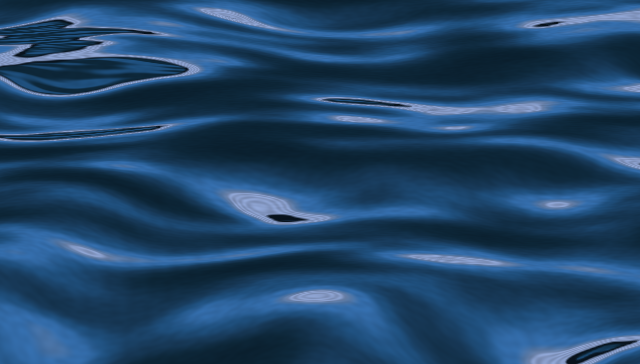
A Shadertoy shader for this texture:

```glsl
const vec3 ABYSS = vec3(0.040, 0.125, 0.185);
const vec3 DEEP  = vec3(0.050, 0.150, 0.220);
const vec3 NAVY  = vec3(0.090, 0.220, 0.340);
const vec3 BLUE  = vec3(0.120, 0.310, 0.490);
const vec3 AZURE = vec3(0.200, 0.420, 0.660);
const vec3 HAZE  = vec3(0.360, 0.470, 0.630);
const vec3 PALE  = vec3(0.520, 0.600, 0.770);
const vec3 INK   = vec3(0.030, 0.070, 0.110);

vec2 gradientAt(vec2 cell) {
    float angle = 6.2832 * fract(sin(dot(cell, vec2(127.1, 311.7))) * 43758.55);
    return vec2(cos(angle), sin(angle));
}

// Gradient noise scaled to roughly unit standard deviation
float noise(vec2 p) {
    vec2 i = floor(p), f = fract(p);
    vec2 w = f * f * f * (f * (f * 6.0 - 15.0) + 10.0);
    vec2 e = vec2(0.0, 1.0);
    float low  = mix(dot(gradientAt(i), f),
                     dot(gradientAt(i + e.yx), f - e.yx), w.x);
    float high = mix(dot(gradientAt(i + e.xy), f - e.xy),
                     dot(gradientAt(i + e.yy), f - e.yy), w.x);
    return 4.6 * mix(low, high, w.y);
}

// Noise whose crests lean downward, steep on the near side
float leaningWave(vec2 p, float lean) {
    return noise(p + vec2(0.0, lean * noise(p)));
}

// Rows crowd together toward the horizon
vec2 waterPlane(vec2 uv) {
    float row = 5.2 * exp(uv.y);
    float sway = 0.28 * noise(vec2(uv.x * 1.3, row * 0.45) + 7.3);
    return vec2(uv.x * (1.0 + 0.25 * uv.y), row + sway + 0.15 * uv.x);
}

float waterLight(vec2 p, float height) {
    float swell  = leaningWave(p * vec2(0.6, 0.95) + vec2(3.4, 1.7), 0.12);
    float chop   = leaningWave(p * vec2(1.6, 1.25) + vec2(11.2, 5.6), 0.10);
    float ripple = noise(p * vec2(3.0, 2.6) + vec2(23.1, 9.4));
    float base = 0.62 * swell + 0.68 * chop + 0.25 * (height - 0.5);
    float calm = mix(0.2, 0.42, smoothstep(-0.6, 0.8, base));
    return base + calm * ripple;
}

vec3 waterColor(float light) {
    vec3 c = mix(ABYSS, DEEP, smoothstep(-1.7, -0.8, light));
    c = mix(c, NAVY,  smoothstep(-1.0, 0.0, light));
    c = mix(c, BLUE,  smoothstep(-0.2, 0.5, light));
    c = mix(c, AZURE, smoothstep(0.4, 1.05, light));
    c = mix(c, HAZE,  smoothstep(1.15, 1.5, light));
    return mix(c, PALE, smoothstep(1.42, 1.6, light));
}

float above(float value, float level) {
    float soft = fwidth(value) + 0.005;
    return smoothstep(level - soft, level + soft, value);
}

void mainImage(out vec4 fragColor, in vec2 fragCoord) {
    vec2 uv = fragCoord / iResolution.y;
    vec2 p = waterPlane(uv);
    float light = waterLight(p, uv.y);
    float fineGrain = noise(p * vec2(9.0, 8.0) + 41.0);
    vec3 color = waterColor(light + 0.025 * fineGrain);

    // Faint contour lines inside the bright reflections
    float glare = smoothstep(1.3, 1.6, light);
    color *= 1.0 + 0.06 * glare * sin(light * 45.0 + fineGrain);

    // Dark slivers on the crests: inked rim, streaked blue core
    float crest = light + 0.05 * fineGrain + 0.15 * noise(p * 0.8 + 61.0);
    float streak = smoothstep(-0.8, 1.2, noise(p * vec2(5.0, 16.0) + 17.0));
    vec3 core = mix(DEEP, BLUE, streak);
    vec3 sliver = mix(INK, core, above(crest, 2.1));
    color = mix(color, sliver, above(crest, 1.95));

    // Slight unevenness of the surface
    color *= 1.0 + 0.02 * noise(p * vec2(30.0, 22.0));
    fragColor = vec4(color, 1.0);
}
```
